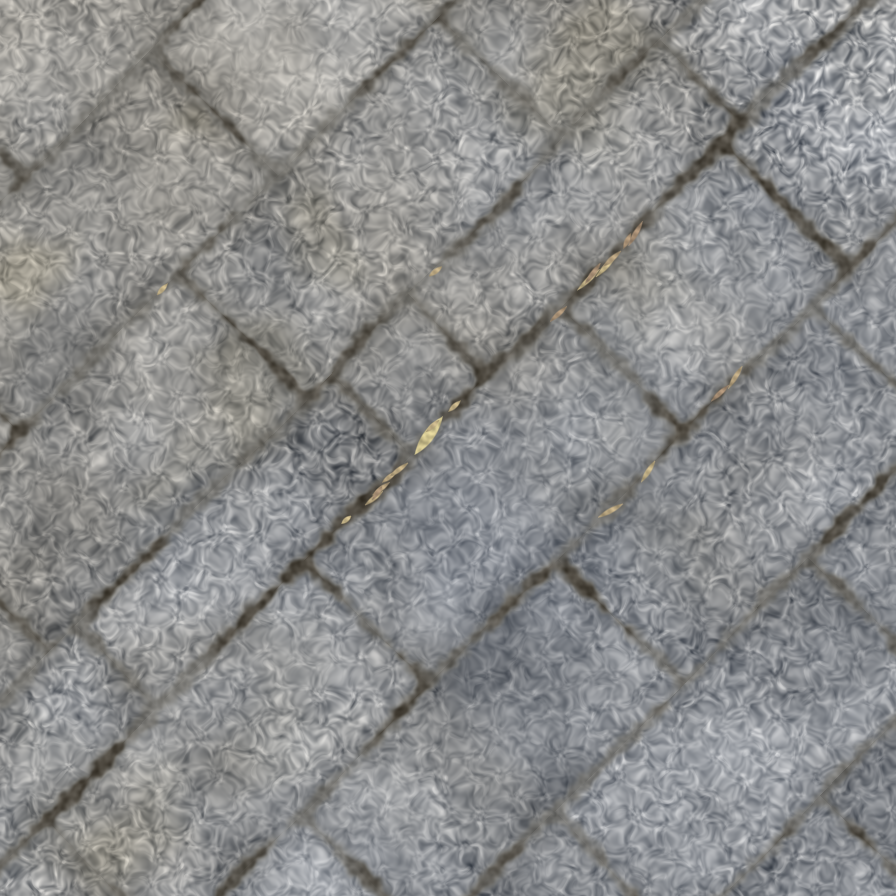
Reproduce this texture procedurally as a Shadertoy shader.

```glsl
// Worn granite paving laid in diagonal courses, with one narrow course of cut stones.
// Rotated axes locate a course and a stone; a rounded box distance carves the joints,
// gradient noise adds grain, stains and dirt, and a loop drops dry leaves in the joints.

const float COURSE = 0.28;        // course spacing across the diagonal
const float NARROWING = 0.10;     // amount the narrow course loses
const float STONE = 0.57;         // stone length along the diagonal
const float NARROW_ROW = 3.0;
const int LEAVES = 22;

const vec3 COOL_STONE = vec3(0.556, 0.570, 0.592);
const vec3 WARM_STONE = vec3(0.618, 0.608, 0.585);
const vec3 MORTAR = vec3(0.480, 0.475, 0.455);
const vec3 DIRT = vec3(0.290, 0.270, 0.235);
const vec3 LEAF_YELLOW = vec3(0.84, 0.79, 0.58);
const vec3 LEAF_TAN = vec3(0.66, 0.56, 0.46);

float hash(vec2 p) {
    vec3 q = fract(vec3(p.xyx) * 0.1031);
    q += dot(q, q.yzx + 33.33);
    return fract((q.x + q.y) * q.z);
}

vec2 gradient(vec2 cell) {
    float angle = 6.28318 * hash(cell + 71.0);
    return vec2(cos(angle), sin(angle));
}

float noise(vec2 p) {
    vec2 i = floor(p), f = fract(p);
    vec2 w = f * f * f * (f * (f * 6.0 - 15.0) + 10.0);
    vec2 e = vec2(1.0, 0.0);
    float a = dot(gradient(i), f);
    float b = dot(gradient(i + e.xy), f - e.xy);
    float c = dot(gradient(i + e.yx), f - e.yx);
    float d = dot(gradient(i + e.xx), f - e.xx);
    return mix(mix(a, b, w.x), mix(c, d, w.x), w.y);
}

float fbm(vec2 p) {
    return noise(p) + 0.5 * noise(p * 2.03 + 17.0) + 0.25 * noise(p * 4.1 + 41.0);
}

// Lower boundary of a course along the across axis
float courseEdge(float row) {
    return -0.055 + COURSE * row - NARROWING * step(NARROW_ROW + 0.5, row);
}

// Position of the k-th cross joint; two courses contain a shortened stone
float crossJoint(int row, float k) {
    float phase[8] = float[8](0.40, 0.11, -0.10, -0.045, -0.29, 0.0, -0.29, 0.03);
    float cut = row == 3 ? 0.40 * step(0.5, k) : row == 4 ? 0.20 * step(1.5, k) : 0.0;
    return phase[row] + STONE * k - cut;
}

float roundedBox(vec2 p, vec2 halfSize, float radius) {
    vec2 q = abs(p) - halfSize + radius;
    return length(max(q, 0.0)) + min(max(q.x, q.y), 0.0) - radius;
}

// Distance to the stone under p (x along, y across); also returns its identity
float stoneDistance(vec2 p, out vec2 id) {
    float pastNarrow = step(courseEdge(NARROW_ROW + 1.0), p.y);
    float row = clamp(floor((p.y + 0.055 + NARROWING * pastNarrow) / COURSE), 0.0, 7.0);
    float k = -3.0;
    for (float j = -2.0; j < 4.0; j++)
        if (p.x > crossJoint(int(row), j)) k = j;
    id = vec2(row, k + 10.0);
    vec2 low = vec2(crossJoint(int(row), k), courseEdge(row));
    vec2 high = vec2(crossJoint(int(row), k + 1.0), courseEdge(row + 1.0));
    // The diagonal axes are stretched by sqrt(2)
    vec2 halfSize = (high - low) * 0.35355 - 0.005;
    return roundedBox((p - 0.5 * (low + high)) * 0.70711, halfSize, 0.012);
}

// Crystals in several sizes, warped off the lattice, in rough and smooth patches
float grain(vec2 uv, vec2 id) {
    float rough = 0.95 + 0.45 * fbm(uv * 9.0 + 60.0) + 0.3 * (hash(id) - 0.5);
    rough += 0.5 * smoothstep(0.28, 0.05, length(uv - vec2(0.9, 0.95)));
    vec2 q = uv + 0.012 * vec2(noise(uv * 45.0), noise(uv * 45.0 + 20.0));
    q = mat2(0.8, 0.6, -0.6, 0.8) * q;
    float clumps = noise(q * 42.0 + id * 3.0);
    float coarse = noise(q * 82.0 + 2.0 * id), fine = noise(q * 150.0);
    float flecks = smoothstep(0.12, 0.4, noise(q * 95.0 + 7.0)) - smoothstep(0.12, 0.4, noise(q * 78.0 + 50.0));
    return (0.09 * clumps + 0.15 * coarse + 0.18 * fine + 0.07 * flecks) * max(rough, 0.35);
}

vec3 stoneColor(vec2 uv, vec2 id) {
    float warmth = smoothstep(0.0, 1.1, 0.45 + 0.6 * (uv.y - uv.x) + 0.5 * fbm(uv * 4.0));
    vec3 color = mix(COOL_STONE, WARM_STONE, warmth);
    color += 0.05 * (hash(id + 5.0) - 0.5);
    color += 0.13 * fbm(uv * 4.5 + id) + 0.07 * noise(uv * 15.0 + 8.0);
    // Damp darker area, then faint brownish stains
    color -= vec3(0.075, 0.07, 0.06) * smoothstep(0.24, 0.05, length(uv - vec2(0.54, 0.42)));
    color -= vec3(0.0, 0.008, 0.035) * smoothstep(0.05, 0.5, fbm(uv * 5.0 + 90.0)) * warmth;
    return color + grain(uv, id) * vec3(1.04, 1.0, 0.94);
}

// Dry leaf slivers lying in the joints, mostly along one long seam
vec3 addLeaves(vec3 color, vec2 p, float pixel) {
    for (int i = 0; i < LEAVES; i++) {
        vec2 seed = vec2(float(i) * 3.7, 9.0);
        float pick = hash(seed), spin = 0.6 * (hash(seed + 3.0) - 0.5);
        float row = i < 14 ? NARROW_ROW + 1.0 : 1.0 + floor(pick * 6.0);
        float along = i == 0 ? -0.005 : mix(-0.2, 0.45, hash(seed + 1.0));
        vec2 size = i == 0 ? vec2(0.026, 0.0065) : vec2(mix(0.005, 0.018, pick), 0.0027);
        float aside = i == 0 ? 0.0 : 0.012 * (hash(seed + 4.0) - 0.5);
        vec2 q = (p - vec2(along, courseEdge(row) + aside)) * 0.70711;
        q = mat2(cos(spin), sin(spin), -sin(spin), cos(spin)) * q;
        float taper = max(1.0 - q.x * q.x / (size.x * size.x), 0.0);
        float cover = 1.0 - smoothstep(-pixel, pixel, abs(q.y) - size.y * taper);
        vec3 tint = i == 0 ? LEAF_YELLOW : mix(LEAF_TAN, LEAF_YELLOW, 0.7 * hash(seed + 2.0));
        color = mix(color, tint * (0.95 + 0.3 * noise(q * 160.0)), cover * step(0.001, taper));
    }
    return color;
}

void mainImage(out vec4 fragColor, in vec2 fragCoord) {
    vec2 uv = fragCoord / iResolution.y;
    float pixel = 1.0 / iResolution.y;
    // Diagonal axes, with slightly wandering joints
    vec2 p = vec2(uv.x + uv.y - 1.0, uv.x - uv.y + 1.0);
    p += 0.012 * vec2(noise(uv * 5.0), noise(uv * 5.0 + 30.0));

    // Joints are ragged, and widest along the leafy seam
    vec2 id;
    float seam = smoothstep(0.035, 0.012, abs(p.y - courseEdge(NARROW_ROW + 1.0)));
    float d = stoneDistance(p, id) + 0.009 * noise(uv * 24.0) + 0.006 * noise(uv * 75.0) + 0.002 * seam;
    vec3 color = stoneColor(uv, id) - 0.06 * smoothstep(-0.035, 0.0, d);

    // Filling varies between pale smeared mortar and deep dirt
    float depth = smoothstep(-0.3, 0.4, fbm(uv * 7.0 + 12.0) + 0.25 * seam);
    float core = smoothstep(-0.003, 0.006, d) * mix(0.2, 1.0, depth);
    vec3 joint = mix(MORTAR, DIRT, core) + 0.15 * noise(uv * 80.0) + 0.1 * noise(uv * 140.0);
    color = mix(color, joint, smoothstep(-0.006 - pixel, 0.003 + pixel, d) * mix(0.7, 1.0, depth));

    fragColor = vec4(clamp(addLeaves(color, p, pixel), 0.0, 1.0), 1.0);
}
```
